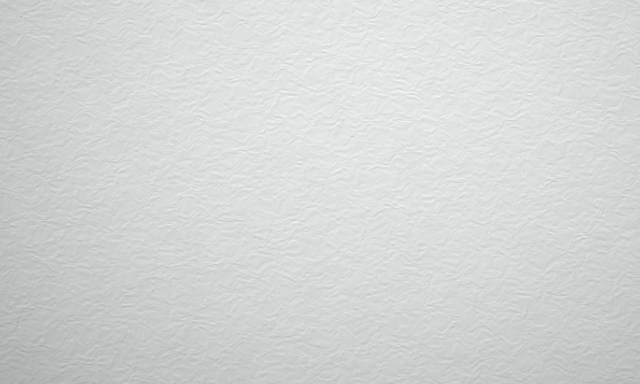
Give the GLSL for this texture, as a Shadertoy shader.

```glsl
// Pale rough paper under a soft light from above, darker at the sides and foot.
// A noise height field of short, nearly level fibres is shaded by its slope
// toward the light, then laid over a broad elliptical falloff.

const vec2  GLOW_CENTRE  = vec2(0.58, 0.80);   // share of canvas width and height
const vec2  GLOW_FALLOFF = vec2(0.34, 0.17);   // darkening across and down
const float GLOW_LEVEL   = 0.896;
const vec3  COOL_TINT    = vec3(-0.003, 0.001, 0.001);
const vec2  FIBRE_FREQ   = vec2(72.0, 122.0);  // fibres per canvas height
const vec2  LIGHT_STEP   = vec2(-0.0012, 0.0032);
const float RELIEF       = 0.080;
const float MOTTLE       = 0.012;

float hash(vec2 cell) {
    vec3 q = fract(vec3(cell.xyx) * 0.1031);
    q += dot(q, q.yzx + 33.33);
    return fract((q.x + q.y) * q.z);
}

float noise(vec2 p) {
    vec2 cell = floor(p);
    vec2 f = fract(p);
    f = f * f * f * (f * (f * 6.0 - 15.0) + 10.0);
    float low  = mix(hash(cell), hash(cell + vec2(1.0, 0.0)), f.x);
    float high = mix(hash(cell + vec2(0.0, 1.0)), hash(cell + 1.0), f.x);
    return mix(low, high, f.y);
}

vec2 rotate(vec2 p, float angle) {
    float c = cos(angle), s = sin(angle);
    return vec2(c * p.x - s * p.y, s * p.x + c * p.y);
}

// Height of the paper: bent fibres plus a finer tooth
float paperHeight(vec2 p) {
    vec2 bend = vec2(noise(p * 31.0 + 17.0), noise(p * 27.0 + 53.0)) - 0.5;
    vec2 q = p + bend * 0.022;
    float fibres = noise(rotate(q, 0.22) * FIBRE_FREQ + 100.0);
    float tooth  = noise(rotate(q, -0.38) * FIBRE_FREQ * 1.75 + 300.0);
    return fibres + 0.45 * tooth;
}

void mainImage(out vec4 fragColor, in vec2 fragCoord) {
    vec2 uv = fragCoord / iResolution.xy;
    vec2 p  = fragCoord / iResolution.y;

    // Broad light
    vec2 away = uv - GLOW_CENTRE;
    float shade = GLOW_LEVEL - dot(GLOW_FALLOFF, away * away);

    // Slope toward the light, and faint cloudiness of the sheet
    float slope  = paperHeight(p) - paperHeight(p + LIGHT_STEP);
    float cloudy = noise(p * vec2(16.0, 34.0) + 200.0) - 0.5;
    shade += RELIEF * slope + MOTTLE * cloudy;

    fragColor = vec4(clamp(vec3(shade) + COOL_TINT, 0.0, 1.0), 1.0);
}
```
